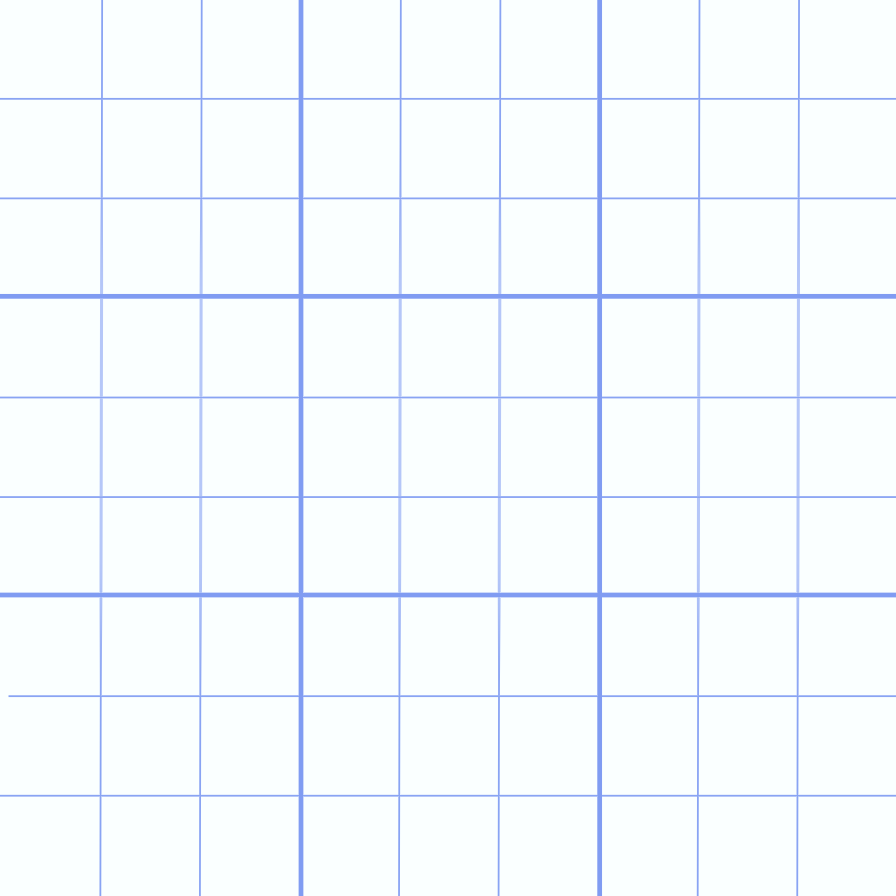
Reproduce this pattern procedurally as a WebGL 1 fragment shader.

```glsl
precision highp float;

// Blue graph paper: nine cells each way, with every third rule heavy.
// Each rule is the box-filtered coverage of a band around the nearest grid
// index; fine upright rules lean a little and turn soft and pale mid-sheet.

uniform vec2 u_resolution;

#define CELLS 9.0
#define CELLS_PER_BLOCK 3.0
#define HEAVY_WIDTH 0.0053
#define FINE_WIDTH 0.0020
#define SOFT_WIDTH 0.0034
#define HEAVY_OFFSET 0.0026
#define ROW_OFFSET 0.0008
#define LEAN vec2(0.0009, 0.0029)
#define FINE_INK 0.92
#define SOFT_INK 0.56
#define PAPER vec3(0.98, 1.0, 1.0)
#define INK vec3(0.50, 0.61, 0.95)

// Share of a pixel covered by a band of the given width.
float bandCoverage(float dist, float width, float pixel) {
  return clamp(0.5 * (width + pixel) - abs(dist), 0.0, min(width, pixel)) / pixel;
}

// 1 for every third grid index, otherwise 0.
float isHeavy(float index) {
  return 1.0 - step(0.5, mod(index, CELLS_PER_BLOCK));
}

// 1 for rules inside the sheet, 0 for those on its border.
float isInside(float index) {
  return step(0.5, index) * step(index, CELLS - 0.5);
}

// Ink of the rule nearest to a coordinate along one axis.
float ruleInk(float coord, float fineOffset, float fineWidth, float fineInk, float pixel) {
  float index = floor(coord * CELLS + 0.5);
  float heavy = isHeavy(index);
  float dist = coord - index / CELLS - mix(fineOffset, HEAVY_OFFSET, heavy);
  float width = mix(fineWidth, HEAVY_WIDTH, heavy);
  return bandCoverage(dist, width, pixel) * mix(fineInk, 1.0, heavy) * isInside(index);
}

void main() {
  vec2 uv = gl_FragCoord.xy / u_resolution;
  vec2 pixel = 1.0 / u_resolution;

  // Upright rules: slight lean, with a soft pale stretch at mid height.
  float softness = 1.0 - smoothstep(0.14, 0.32, abs(uv.y - 0.525));
  float columns = ruleInk(uv.x, mix(LEAN.x, LEAN.y, uv.y),
                          mix(FINE_WIDTH, SOFT_WIDTH, softness),
                          mix(FINE_INK, SOFT_INK, softness), pixel.x);

  // Level rules: the second from the bottom starts just inside the left edge.
  float rows = ruleInk(uv.y, ROW_OFFSET, FINE_WIDTH, FINE_INK, pixel.y);
  float rowIndex = floor(uv.y * CELLS + 0.5);
  float shortRow = 1.0 - step(0.5, abs(rowIndex - 2.0));
  float started = clamp((uv.x - 0.0095) / pixel.x + 0.5, 0.0, 1.0);
  rows *= mix(1.0, started, shortRow);

  gl_FragColor = vec4(mix(PAPER, INK, max(columns, rows)), 1.0);
}
```
